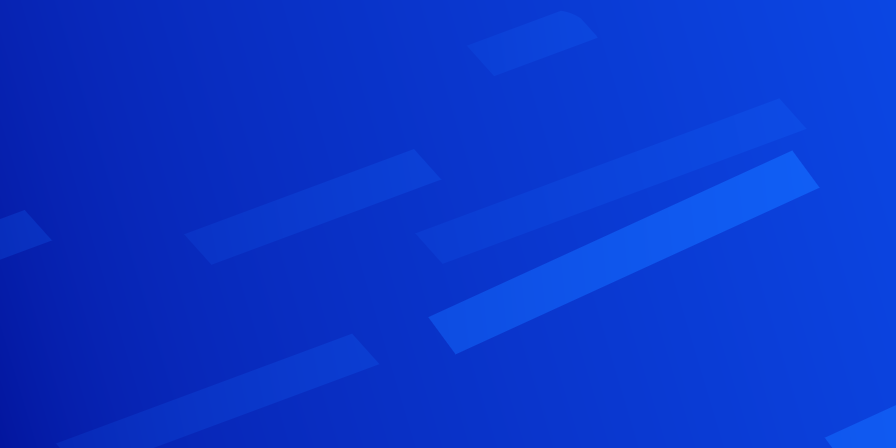
Give the GLSL for this background, as a WebGL 2 fragment shader.

```glsl
#version 300 es
precision highp float;
// Slanted translucent bars rising across a deep blue gradient.

uniform vec2 u_resolution;
out vec4 fragColor;

// Signed distance to a parallelogram: top-left corner, horizontal run, rise per run, end edge.
float barDistance(vec2 p, vec2 corner, float run, float slope, vec2 endEdge) {
    mat2 toBar = inverse(mat2(vec2(1.0, slope), endEdge));
    mat2 gradients = transpose(toBar);
    vec2 halfSize = 0.5 * vec2(run, 1.0);
    vec2 st = toBar * (p - corner);
    vec2 d = (abs(st - halfSize) - halfSize) / vec2(length(gradients[0]), length(gradients[1]));
    return max(d.x, d.y);
}

float coverage(float d) {
    return clamp(0.5 - d * u_resolution.y, 0.0, 1.0);
}

// Blue ramp, darkening quickly toward the lower-left corner.
vec3 background(vec2 p) {
    float t = (p.x + 0.3 * p.y) / 2.3;
    vec3 ramp = mix(vec3(0.03, 0.135, 0.70), vec3(0.045, 0.275, 0.89), t);
    return ramp - vec3(0.018, 0.05, 0.08) * exp(-9.0 * t);
}

void main() {
    vec2 p = gl_FragCoord.xy / u_resolution.y;
    vec3 color = background(p);
    vec3 highlight = vec3(0.075, 0.42, 1.0);

    // Faint bars: corner x, corner y, run
    vec3 faintBars[5] = vec3[5](
        vec3(-0.458, 0.341, 0.513),
        vec3(0.411, 0.477, 0.513),
        vec3(0.125, 0.010, 0.661),
        vec3(0.927, 0.479, 0.8125),
        vec3(1.042, 0.898, 0.232));
    for (int i = 0; i < 5; i++) {
        vec3 bar = faintBars[i];
        float d = barDistance(p, bar.xy, bar.z, 0.371, vec2(0.061, -0.068));
        // The topmost bar has a rounded upper-right corner.
        if (i == 4) {
            vec2 q = p - vec2(1.237, 0.870);
            d = max(d, length(vec2(max(q.x, 0.0), q.y)) - 0.107);
        }
        float along = clamp((p.x - bar.x) / bar.z, 0.0, 1.0);
        color = mix(color, highlight, coverage(d) * mix(0.14, 0.22, along));
    }

    // Bright, steeper bars
    for (int i = 0; i < 2; i++) {
        vec2 corner = vec2(0.956, 0.292) + float(i) * vec2(0.885, -0.269);
        float d = barDistance(p, corner, 0.8125, 0.458, vec2(0.061, -0.083));
        float along = clamp((p.x - corner.x) / 0.8125, 0.0, 1.0);
        float strength = mix(0.46 + 0.1 * float(i), 0.68, along);
        color = mix(color, highlight, coverage(d) * strength);
    }

    fragColor = vec4(color, 1.0);
}
```
